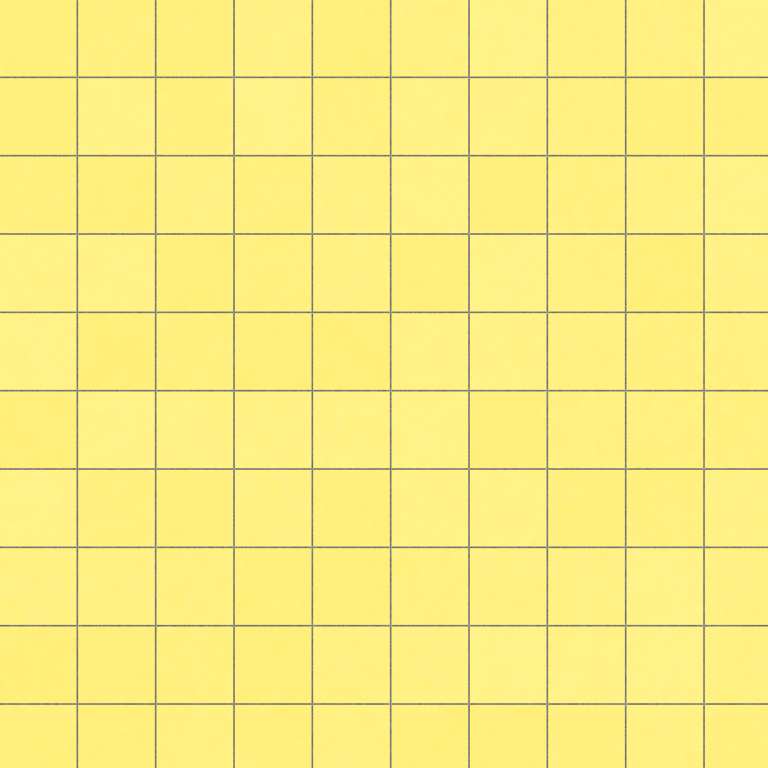
This pattern is drawn by a WebGL 1 fragment shader. Its source:

```glsl
precision highp float;

uniform vec2 u_resolution;

const float PITCH = 0.102;          // tile size, in canvas widths
const float FIRST_LINE = 0.1007;    // first grid line from left and top
const float LINE_WIDTH = 0.0021;
const vec3 TILE_DEEP = vec3(1.0, 0.932, 0.465);
const vec3 TILE_PALE = vec3(1.0, 0.952, 0.545);
const vec3 LINE_COLOR = vec3(0.47, 0.47, 0.465);
const vec3 JOINT_COLOR = vec3(0.60, 0.59, 0.50);
const float MOTTLE_SCALE = 75.0;
const float MOTTLE_AMOUNT = 0.55;
const float GRAIN_SCALE = 380.0;
const float LINE_GRAIN = 0.10;

vec2 hash2(vec2 p) {
  vec2 q = vec2(dot(p, vec2(127.1, 311.7)), dot(p, vec2(269.5, 183.3)));
  return fract(sin(q) * 43758.55);
}

// Smooth cellular noise: blends the random values of nearby feature points
float cellular(vec2 p) {
  vec2 cell = floor(p);
  vec2 f = p - cell;
  float total = 0.0;
  float weightSum = 0.0;
  for (int j = -1; j <= 1; j++) {
    for (int i = -1; i <= 1; i++) {
      vec2 o = vec2(float(i), float(j));
      vec2 point = hash2(cell + o);
      vec2 d = o + point - f;
      float weight = exp(-5.0 * dot(d, d));
      total += weight * hash2(cell + o + 57.0).x;
      weightSum += weight;
    }
  }
  return total / weightSum;
}

// Cloudy paper texture, centred on zero
float mottle(vec2 p) {
  vec2 q = p * MOTTLE_SCALE;
  q += 0.5 * sin(q.yx * 1.3 + vec2(0.0, 1.7));
  float coarse = cellular(q) - 0.5;
  float fine = cellular(q * 2.3 + 19.0) - 0.5;
  return 0.65 * coarse + 0.4 * fine;
}

// Share of a pixel covered by a line at signed distance d
float lineCoverage(float d, float pixel) {
  float halfLine = 0.5 * LINE_WIDTH;
  float hi = min(d + 0.5 * pixel, halfLine);
  float lo = max(d - 0.5 * pixel, -halfLine);
  return clamp((hi - lo) / pixel, 0.0, 1.0);
}

void main() {
  vec2 uv = gl_FragCoord.xy / u_resolution;
  vec2 pixel = 1.0 / u_resolution;
  vec2 p = vec2(uv.x, 1.0 - uv.y);

  // Grid cell and distance to its nearest lines
  vec2 grid = (p - FIRST_LINE) / PITCH;
  vec2 tile = floor(grid);
  vec2 toLine = (fract(grid + 0.5) - 0.5) * PITCH;

  // Tile tone with mottling
  float tone = mix(0.15, 0.85, hash2(tile + 11.0).x);
  tone += MOTTLE_AMOUNT * mottle(p);
  vec3 color = mix(TILE_DEEP, TILE_PALE, clamp(tone, -0.4, 1.4));

  // Grainy lines, paler where they cross
  vec2 cover = vec2(lineCoverage(toLine.x, pixel.x),
                    lineCoverage(toLine.y, pixel.y));
  float grain = LINE_GRAIN * (hash2(floor(p * GRAIN_SCALE)).y - 0.5);
  vec3 ink = mix(LINE_COLOR, JOINT_COLOR, cover.x * cover.y) + grain;
  color = mix(color, ink, max(cover.x, cover.y));

  gl_FragColor = vec4(color, 1.0);
}
```
